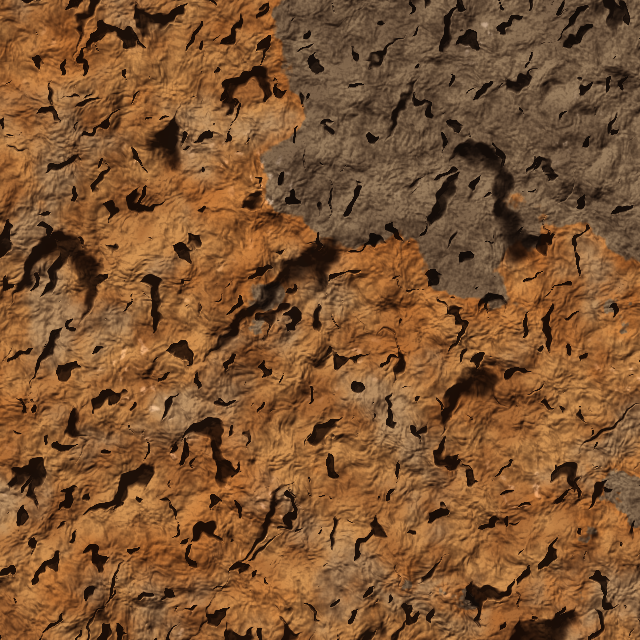
Give the GLSL for this texture, as a WebGL 2 fragment shader.

```glsl
#version 300 es
precision highp float;
// Weathered rust-coloured rock with a grey crust, lumps and dark crevices, lit from the upper left.
uniform vec2 u_resolution;
out vec4 fragColor;

vec2 randomDirection(vec2 cell) {
    vec3 s = fract(cell.xyx * vec3(0.1031, 0.1030, 0.0973));
    s += dot(s, s.yzx + 33.33);
    float angle = 6.2832 * fract((s.x + s.y) * s.z);
    return vec2(cos(angle), sin(angle));
}

float gradientNoise(vec2 p) {
    vec2 i = floor(p), f = p - i;
    vec2 u = f * f * f * (f * (f * 6.0 - 15.0) + 10.0);
    float a = dot(randomDirection(i), f);
    float b = dot(randomDirection(i + vec2(1, 0)), f - vec2(1, 0));
    float c = dot(randomDirection(i + vec2(0, 1)), f - vec2(0, 1));
    float d = dot(randomDirection(i + vec2(1, 1)), f - vec2(1, 1));
    return mix(mix(a, b, u.x), mix(c, d, u.x), u.y);
}

vec2 noiseOffset(vec2 p) {
    return vec2(gradientNoise(p + 5.3), gradientNoise(p + 40.7));
}

float fbm(vec2 p) {
    float sum = 0.0, amplitude = 0.5;
    for (int i = 0; i < 6; i++) {
        sum += amplitude * gradientNoise(p);
        p = mat2(1.6, 1.2, -1.2, 1.6) * p + 7.3;
        amplitude *= 0.5;
    }
    return sum;
}

// Ragged slanted cuts at three scales, 0 outside and 1 at the bottom.
float crevices(vec2 p) {
    vec2 w = p + 0.03 * noiseOffset(p * 11.0) + 0.014 * noiseOffset(p * 31.0) + 0.007 * noiseOffset(p * 75.0);
    vec2 slanted = vec2(dot(w, vec2(0.88, -0.47)) * 5.0, dot(w, vec2(0.47, 0.88)) * 2.4);
    float cut = 0.0, scale = 1.0, width = 0.05;
    for (int i = 0; i < 3; i++) {
        float line = abs(gradientNoise(slanted * scale + 3.7));
        float opening = smoothstep(0.08, 0.4, gradientNoise(w * 5.0 * scale + 12.6));
        cut = max(cut, smoothstep(0.0, 0.05, width * opening - line + 0.01 * opening));
        scale *= 2.3;
        width *= 1.45;
    }
    return cut;
}

// Rounded lumps at large scales, plain roughness at small ones.
float height(vec2 p, int octaves) {
    vec2 q = p + 0.02 * noiseOffset(p * 9.0) + 0.008 * noiseOffset(p * 33.0);
    float h = -0.012 * crevices(p), frequency = 5.0;
    for (int i = 0; i < octaves; i++) {
        float n = gradientNoise(q * frequency + float(i) * 17.3);
        if (i > 0 && i < 5) n = 1.15 * sqrt(n * n + 0.004);
        h += (i == 0 ? 0.24 : 0.32) * n / frequency;
        q = mat2(0.8, 0.6, -0.6, 0.8) * q;
        frequency *= 2.0;
    }
    return h;
}

// Amount of cast shadow, found by stepping towards the light.
float castShadow(vec2 p, vec2 toLight) {
    float start = height(p, 4), blocked = 0.0;
    for (int i = 1; i <= 7; i++) {
        float t = 0.004 * float(i);
        blocked = max(blocked, height(p + toLight * t, 4) - start - 0.6 * t);
    }
    return smoothstep(0.0, 0.006, blocked);
}

void main() {
    vec2 p = gl_FragCoord.xy / min(u_resolution.x, u_resolution.y);
    vec2 toLight = normalize(vec2(-0.55, 0.83));

    // Grey crust over the upper right, with a few stray flakes
    float crustField = min(p.x - 0.46, p.y - 0.59) + 0.42 * fbm(p * 5.0);
    float flakes = 0.5 * (fbm(p * 7.0 + 9.0) - 0.27) + 0.1 * (p.x - 0.8);
    crustField = max(crustField, flakes);
    float crust = smoothstep(-0.008, 0.008, crustField);

    // Rust tones: brown, ochre, dusty tan and a vivid orange rim by the crust
    float tone = fbm(p * 12.0 + 21.0);
    vec3 rust = mix(vec3(0.53, 0.32, 0.16), vec3(0.66, 0.45, 0.25), smoothstep(-0.24, 0.22, tone));
    float dust = smoothstep(-0.02, 0.26, fbm(p * 7.0 + 50.0));
    rust = mix(rust, vec3(0.58, 0.45, 0.32), 0.8 * dust);
    float orange = max(smoothstep(-0.08, 0.0, crustField), smoothstep(0.05, 0.3, fbm(p * 4.0 + 73.0)));
    rust = mix(rust, vec3(0.66, 0.37, 0.15), 0.5 * orange);
    vec3 grey = mix(vec3(0.39, 0.30, 0.22), vec3(0.48, 0.38, 0.28), smoothstep(-0.2, 0.2, tone));
    vec3 colour = mix(rust, grey, crust);

    // Sunlight on the relief, with darker creases between the lumps
    float e = 0.0013, h = height(p, 6);
    vec2 slope = vec2(height(p + vec2(e, 0), 6) - h, height(p + vec2(0, e), 6) - h) / e;
    slope *= mix(1.0, 0.8, crust);
    float light = (1.04 - 0.43 * dot(slope, toLight)) / sqrt(1.0 + 0.35 * dot(slope, slope));
    light *= mix(0.74, 1.04, smoothstep(0.001, 0.006, h - height(p, 2)));
    light *= 1.0 - 0.5 * castShadow(p, toLight);
    light *= 1.0 - 0.75 * crevices(p);

    // Sandy grain, stronger on the crust
    float grain = gradientNoise(p * 190.0) + 0.7 * gradientNoise(p * 310.0 + 8.0);
    light *= 1.0 + mix(0.14, 0.24, crust) * grain;
    colour *= pow(vec3(clamp(light, 0.16, 1.25)), vec3(0.95, 1.08, 1.15));

    // Pale glints on the lit sides
    float glint = smoothstep(0.2, 0.5, gradientNoise(p * 65.0)) * smoothstep(0.1, 0.4, gradientNoise(p * 6.0 + 90.0));
    colour += vec3(0.22, 0.21, 0.21) * glint * smoothstep(0.8, 1.2, light);
    fragColor = vec4(clamp(colour, 0.0, 1.0), 1.0);
}
```
